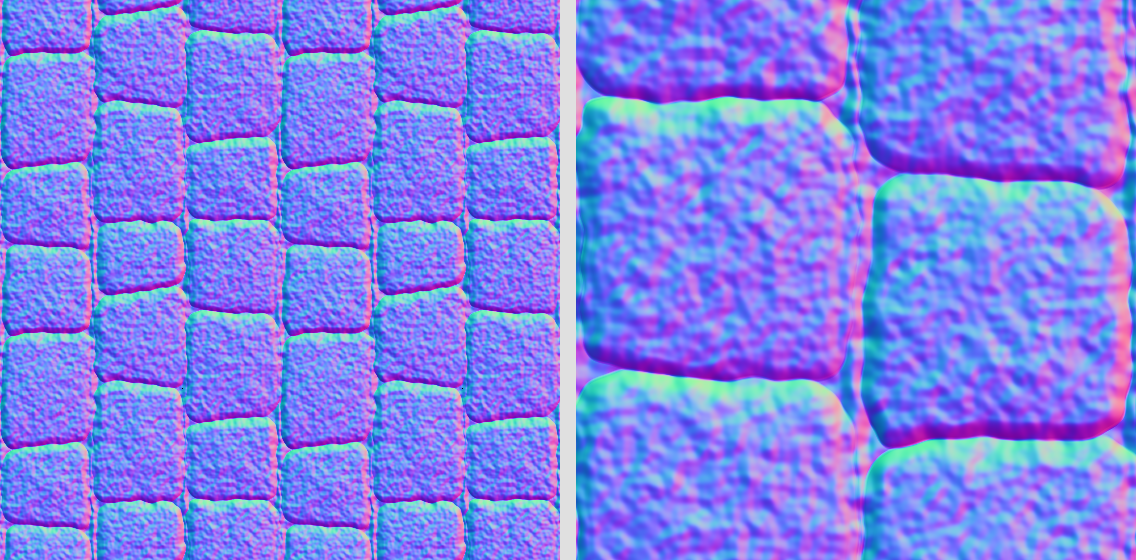
Left, the full canvas; right, a detail of the centre.
Reproduce this texture map procedurally as a WebGL 1 fragment shader.

```glsl
precision highp float;
// Tangent-space normal map of rough cobblestones in staggered columns.
// A periodic height field (rounded stones, sloped mortar, layered gradient
// noise) is differentiated and its surface normal is encoded as a colour.

uniform vec2 u_resolution;

// Layout, in units of one tile
const float TILES = 2.0;
const float COLUMNS = 3.0;
const vec3 JOINTS_A = vec3(0.193, 0.593, 0.883);
const vec3 JOINTS_B = vec3(0.043, 0.372, 0.792);
const vec3 JOINTS_C = vec3(0.114, 0.495, 0.781);
const vec3 TILTS_A = vec3(-0.026, -0.042, 0.023);
const vec3 TILTS_B = vec3(-0.047, 0.020, -0.010);
const vec3 TILTS_C = vec3(0.008, -0.031, 0.010);

// Stone profile
const float STONE_HEIGHT = 0.031;
const float TOP_RISE = 0.040;
const float BOTTOM_RISE = 0.025;
const float SIDE_RISE = 0.028;
const float RISE_VARIATION = 0.4;
const float SIDE_GAP_VARIATION = 0.012;
const float CORNER_REACH = 0.065;
const vec2 CORNER_CUT = vec2(0.020, 0.010);
const float RIDGE_HEIGHT = 0.015;
const float RIDGE_WIDTH = 0.019;
const float DOME = 0.018;
const float STONE_LEAN = 0.008;

// Wear
const float EDGE_BEND = 0.014;
const float EDGE_CHIPS = 0.009;
const float COARSE_GRAIN = 0.009;
const float MEDIUM_GRAIN = 0.0080;
const float FINE_GRAIN = 0.0046;
const float MORTAR_GRAIN = 0.015;
const float SAMPLE_STEP = 0.0027;

vec2 hash22(vec2 p) {
  vec3 q = fract(p.xyx * vec3(0.1031, 0.1030, 0.0973));
  q += dot(q, q.yzx + 33.33);
  return fract((q.xx + q.yz) * q.zy);
}

float cornerSlope(vec2 cell, vec2 offset, float period, float seed) {
  vec2 gradient = hash22(mod(cell, period) + seed) * 2.0 - 1.0;
  return dot(gradient, offset) * 1.3;
}

// Gradient noise that wraps once per tile
float noise(vec2 p, float frequency, float seed) {
  p *= frequency;
  vec2 i = floor(p), f = p - i;
  vec2 w = f * f * f * (f * (f * 6.0 - 15.0) + 10.0);
  vec2 r = vec2(1.0, 0.0);
  float a = cornerSlope(i, f, frequency, seed);
  float b = cornerSlope(i + r.xy, f - r.xy, frequency, seed);
  float c = cornerSlope(i + r.yx, f - r.yx, frequency, seed);
  float d = cornerSlope(i + r.xx, f - r.xx, frequency, seed);
  return mix(mix(a, b, w.x), mix(c, d, w.x), w.y);
}

// Bend and chip the joints
vec2 roughen(vec2 p) {
  vec2 bend = vec2(noise(p, 5.0, 11.0), noise(p, 6.0, 37.0));
  vec2 chips = vec2(noise(p, 25.0, 53.0), noise(p, 23.0, 71.0));
  return p + EDGE_BEND * bend + EDGE_CHIPS * chips;
}

// Height at p, with y pointing down
float surfaceHeight(vec2 p) {
  vec2 q = roughen(p);
  float column = mod(floor(q.x * COLUMNS), COLUMNS);
  float across = fract(q.x * COLUMNS) - 0.5;
  vec3 joints = column < 0.5 ? JOINTS_A : column < 1.5 ? JOINTS_B : JOINTS_C;
  vec3 tilts = column < 0.5 ? TILTS_A : column < 1.5 ? TILTS_B : TILTS_C;

  // Nearest joints above and below
  float above = 1.0, below = 1.0, row = 0.0;
  for (int k = 0; k < 3; k++) {
    float offset = q.y - joints[k] - tilts[k] * across;
    float distanceDown = fract(offset);
    if (distanceDown < above) {
      above = distanceDown;
      row = float(k);
    }
    below = min(below, fract(-offset));
  }

  // Side gaps differ per stone, and corners are cut round
  vec2 random = hash22(vec2(column, row) + 5.0);
  vec2 sides = (0.5 + vec2(across, -across)) / COLUMNS;
  float seam = min(sides.x, sides.y);
  sides -= SIDE_GAP_VARIATION * random;
  vec2 corner = max(1.0 - vec2(min(above, below), seam) / CORNER_REACH, 0.0);
  vec2 cut = CORNER_CUT * corner * corner;
  float side = min(sides.x, sides.y) - cut.x;
  float end = min((above - cut.y) / TOP_RISE, (below - cut.y) / BOTTOM_RISE);
  float rise = 1.0 + RISE_VARIATION * noise(p, 15.0, 41.0);
  vec2 inside = vec2(side / SIDE_RISE, end) / rise;
  float stone = 1.0 - min(length(max(1.0 - inside, 0.0)), 1.0);
  stone *= 2.0 - stone;

  // Domed, slightly leaning face and a crumbly ridge in the side seams
  vec2 face = vec2(across * 2.0, (above - below) / (above + below));
  vec2 bulge = 1.0 - face * face;
  float lean = STONE_LEAN * dot(random.yx * 2.0 - 1.0, face);
  float ridge = RIDGE_HEIGHT * (1.0 - smoothstep(0.0, RIDGE_WIDTH, seam));

  float grain = COARSE_GRAIN * noise(p, 13.0, 3.0);
  grain += MEDIUM_GRAIN * noise(p, 35.0, 19.0) + FINE_GRAIN * noise(p, 67.0, 29.0);
  grain += MORTAR_GRAIN * (1.0 - stone) * noise(p, 33.0, 83.0);
  return stone * (STONE_HEIGHT + DOME * bulge.x * bulge.y + lean) + ridge + grain;
}

void main() {
  vec2 uv = gl_FragCoord.xy / u_resolution;
  vec2 p = vec2(uv.x, 1.0 - uv.y) * TILES;
  vec2 e = vec2(SAMPLE_STEP, 0.0);
  float slopeX = surfaceHeight(p + e.xy) - surfaceHeight(p - e.xy);
  float slopeY = surfaceHeight(p + e.yx) - surfaceHeight(p - e.yx);
  vec3 normal = normalize(vec3(-slopeX, slopeY, 2.0 * SAMPLE_STEP));
  gl_FragColor = vec4(normal * 0.5 + 0.5, 1.0);
}
```
